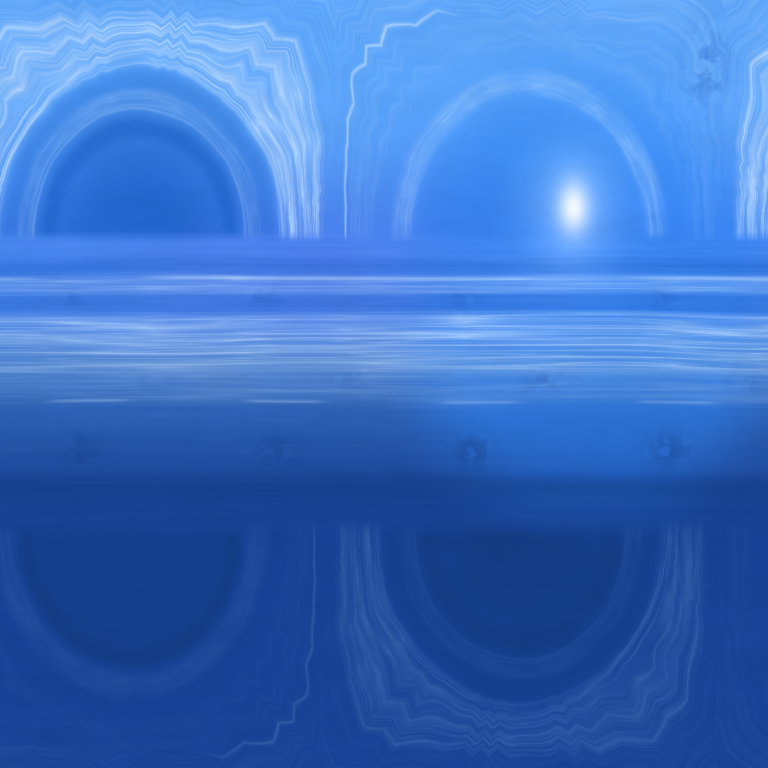
Reproduce this background procedurally as a WebGL 1 fragment shader.

```glsl
precision highp float;
uniform vec2 u_resolution;

#define DEEP vec3(0.09, 0.255, 0.58)
#define SKY vec3(0.35, 0.64, 0.98)
#define AZURE vec3(0.17, 0.52, 0.97)
#define VIOLET vec3(0.33, 0.47, 0.92)
#define PALE vec3(0.74, 0.86, 1.0)
#define CELL 0.508
#define ARCH_X 0.182
#define RIM 0.694
#define FLIP_X 0.859
#define REPEAT 0.2555
#define SUN vec2(0.747, 0.730)

float hash(vec2 p) {
  vec3 q = fract(p.xyx * 0.1031);
  q += dot(q, q.yzx + 33.33);
  return fract((q.x + q.y) * q.z);
}

float noise(vec2 p) {
  vec2 i = floor(p), f = fract(p);
  f = f * f * (3.0 - 2.0 * f);
  return mix(mix(hash(i), hash(i + vec2(1, 0)), f.x),
             mix(hash(i + vec2(0, 1)), hash(i + vec2(1, 1)), f.x), f.y);
}

float fbm(vec2 p) {
  float sum = 0.0, amp = 0.5;
  for (int i = 0; i < 4; i++) {
    sum += amp * noise(p);
    p = p * 2.03 + 17.0;
    amp *= 0.5;
  }
  return sum;
}

// Thin threads: "across" counts them, "along" makes them fade and return
float threads(float across, float along) {
  float sum = 0.0;
  for (int i = 0; i < 3; i++) {
    float k = float(i);
    float n = noise(vec2(across * (1.0 + 0.6 * k) + 31.0 * k, along * (1.0 + k)));
    sum += pow(1.0 - abs(2.0 * n - 1.0), 3.0) * (0.5 - 0.1 * k);
  }
  return sum;
}

float band(float x, float lo, float hi, float soft) {
  return smoothstep(lo - soft, lo + soft, x) * (1.0 - smoothstep(hi - soft, hi + soft, x));
}

float blob(vec2 d, vec2 size) {
  d /= size;
  return exp(-dot(d, d));
}

// Signed offset to the nearest repeat of a centre
float wrapX(float x, float centre) {
  return (fract((x - centre) / REPEAT + 0.5) - 0.5) * REPEAT;
}

// Agate arches: x = pale veins, y = shade
vec2 arches(vec2 p, float lower) {
  float s = (p.x - ARCH_X) / CELL + 0.5;
  float odd = mod(floor(s), 2.0);
  vec2 q = vec2(fract(s) * 2.0 - 1.0, max((p.y - RIM) / (1.0 - RIM), 0.001));
  float n = mix(2.0, 4.5, smoothstep(0.75, 1.2, length(q)));
  float d = pow(pow(abs(q.x) + 0.0001, n) + pow(q.y, n), 1.0 / n);
  float a = atan(q.y, q.x);
  float jag = abs(fract(a * 4.5 + 2.0 * noise(vec2(a * 4.0, odd * 9.0))) - 0.5) - 0.25;
  d += jag * 0.08 * q.y * smoothstep(0.6, 0.95, d) + (fbm(p * 14.0) - 0.5) * 0.035;

  float lines = threads(d * 42.0, a * 1.2 + odd * 7.0);
  float grain = smoothstep(0.3, 0.62, fbm(p * 40.0));

  vec2 banded = vec2(
    band(d, 0.72, 0.94, 0.02) * (0.10 + 0.85 * lines)
      + band(d, 0.535, 0.543, 0.008) * 0.28 + band(d, 0.54, 0.62, 0.02) * (0.06 + 0.28 * lines),
    0.40 * (1.0 - smoothstep(0.66, 0.74, d)) + 0.25 * (1.0 - smoothstep(0.46, 0.56, d))
      + 0.30 * (1.0 - smoothstep(0.15, 0.48, d)) + 0.25 * band(d, 0.42, 0.50, 0.03));
  float vein = band(d, 0.942, 0.952, 0.006) * (1.0 - smoothstep(-0.55, -0.3, q.x));
  vec2 plain = vec2(
    band(d, 0.60, 0.70, 0.025) * (0.06 + 0.3 * lines + 0.10 * grain)
      + 0.65 * vein + 0.18 * lines * band(d, 0.8, 0.95, 0.03),
    mix(0.12, 0.5, lower) * (1.0 - smoothstep(0.5, 0.62, d))
      + 0.4 * lower * band(d, 0.5, 0.57, 0.03));
  vec2 marks = mix(banded, plain, odd);
  marks.x += 0.3 * lines * smoothstep(0.9, 0.96, d) * q.y;
  return marks;
}

// Level strata: x = pale veins, y = shade
vec2 strata(vec2 p) {
  float y = p.y + (noise(vec2(p.x * 5.0, p.y * 9.0)) - 0.5) * 0.007;
  float lines = threads(y * 125.0, p.x * 2.5);
  float streak = smoothstep(0.25, 0.7, noise(vec2(p.x * 8.0, 4.0)));
  float dash = 1.0 - smoothstep(0.03, 0.065, abs(wrapX(p.x, 0.115)));
  float pale = band(y, 0.618, 0.642, 0.006) * (0.10 + 0.35 * lines)
             + band(y, 0.637, 0.641, 0.002) * 0.40 * streak
             + band(y, 0.518, 0.590, 0.007) * (0.20 + 0.60 * lines)
             + band(y, 0.475, 0.520, 0.008) * (0.16 + 0.22 * lines)
             + band(y, 0.4755, 0.479, 0.002) * dash * 0.45 + 0.09 * lines;
  float blots = blob(vec2(wrapX(p.x, 0.202), p.y - 0.505), vec2(0.027, 0.016))
              + blob(vec2(wrapX(p.x, 0.104), p.y - 0.414), vec2(0.027, 0.022))
              + 0.6 * blob(vec2(wrapX(p.x, 0.090), p.y - 0.614), vec2(0.027, 0.014));
  float shade = blots * smoothstep(0.35, 0.55, fbm(p * 75.0)) * 0.5
              + band(y, 0.646, 0.664, 0.010) * 0.4 + band(y, 0.594, 0.618, 0.006) * 0.25
              + band(y, 0.355, 0.380, 0.014) * 0.4 + band(y, 0.31, 0.37, 0.02) * 0.15;
  return vec2(pale, shade);
}

void main() {
  vec2 p = gl_FragCoord.xy / u_resolution;

  // Broad light, brighter above and inside the right oval
  float light = 0.26 * smoothstep(0.34, 0.47, p.y) + 0.32 * smoothstep(0.43, 0.60, p.y)
              + 0.42 * smoothstep(0.60, 0.90, p.y);
  float oval = 1.0 - smoothstep(0.6, 1.06, length((p - vec2(0.765, 0.60)) / vec2(0.28, 0.35)));
  vec3 col = mix(DEEP, SKY, light);
  col.b += 0.25 * smoothstep(0.45, 0.65, light) * (1.0 - light);
  col = mix(col, AZURE, oval * 0.5 * smoothstep(0.22, 0.48, p.y));
  col = mix(col, VIOLET, 0.45 * blob(p - vec2(0.40, 0.64), vec2(0.22, 0.09)));

  // The lower arches are the upper ones turned around
  float lower = 1.0 - smoothstep(0.295, 0.325, p.y);
  float upper = smoothstep(0.682, 0.702, p.y);
  vec2 turned = p.y < 0.5 ? vec2(FLIP_X - p.x, 1.0 - p.y) : p;
  vec2 marks = mix(strata(p), arches(turned, lower), max(lower, upper));
  marks.y += 0.5 * blob(p - vec2(0.92, 0.91), vec2(0.025, 0.05)) * smoothstep(0.38, 0.55, fbm(p * 60.0));

  vec3 shadeCol = mix(DEEP * vec3(0.8, 0.9, 0.86), vec3(0.11, 0.37, 0.78), smoothstep(0.0, 0.7, light));
  vec3 paleCol = mix(vec3(0.30, 0.47, 0.72), PALE, smoothstep(0.0, 0.6, light));
  col = mix(col, shadeCol, clamp(marks.y, 0.0, 1.0) * 0.85);
  col = mix(col, paleCol, clamp(marks.x, 0.0, 1.0) * mix(0.85, 0.5, lower));
  col *= 0.96 + 0.05 * fbm(p * vec2(14.0, 30.0)) + 0.03 * fbm(p * vec2(60.0, 110.0));

  // Sun glow
  vec2 ray = p - SUN;
  col += vec3(0.22, 0.17, 0.07) * blob(ray, vec2(0.060, 0.080));
  col = mix(col, vec3(1.0), 0.92 * blob(ray, vec2(0.020, 0.033)));
  gl_FragColor = vec4(clamp(col, 0.0, 1.0), 1.0);
}
```
